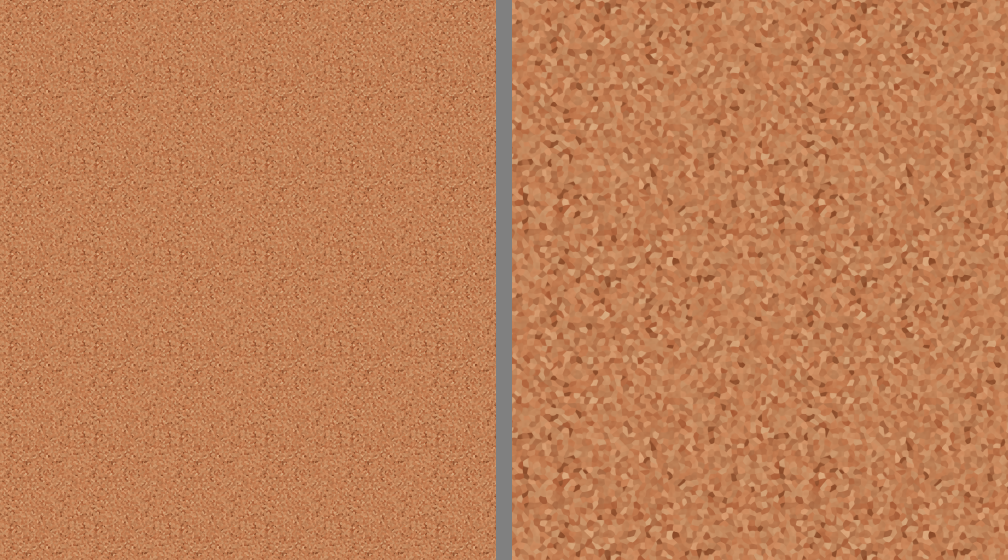
Left: the whole. Right: its middle third, enlarged.
Reproduce this texture procedurally as a Shadertoy shader.

```glsl
// Fine cork board: tiny angular grains in warm tan, with pale flakes and dark pits.
// Each grain is a stretched, randomly turned cell whose tone contrasts with its
// neighbours. The sheet repeats in small tiles with a faint dark seam along each row.

const vec2 TILE = vec2(44.0, 47.0);   // grains per repeat

float hash(vec2 p) {
    return fract(sin(dot(p, vec2(127.1, 311.7))) * 43758.5453);
}

// Smooth noise that wraps every "period" lattice steps
float wrappedNoise(vec2 p, vec2 period) {
    vec2 i = floor(p), f = fract(p);
    f = f * f * (3.0 - 2.0 * f);
    float a = hash(mod(i, period));
    float b = hash(mod(i + vec2(1, 0), period));
    float c = hash(mod(i + vec2(0, 1), period));
    float d = hash(mod(i + vec2(1, 1), period));
    return mix(mix(a, b, f.x), mix(c, d, f.x), f.y);
}

// Bell-shaped random tone from -1 to 1
float rawTone(vec2 id) {
    id = mod(id, TILE);
    return hash(id + 3.1) + hash(id + 17.7) - 1.0;
}

// Tone set against the surrounding grains, so the sheet stays even from afar
float grainTone(vec2 id) {
    float around = rawTone(id + vec2(1, 0)) + rawTone(id - vec2(1, 0))
                 + rawTone(id + vec2(0, 1)) + rawTone(id - vec2(0, 1));
    return rawTone(id) - 0.15 * around;
}

vec3 grainColor(vec2 id, float pit) {
    float inSeam = 1.0 - step(0.5, abs(id.y - 11.0));
    float tone = grainTone(id) - 0.25 * inSeam * step(0.5, hash(id + 5.3));

    vec3 shade = tone < 0.0 ? vec3(0.118, 0.142, 0.118) : vec3(0.092, 0.142, 0.140);
    vec3 col = vec3(0.762, 0.504, 0.335) + shade * tone;
    col += vec3(-0.014, 0.015, 0.018) * (2.0 * hash(id + 29.4) - 1.0);
    return mix(col, vec3(0.52, 0.27, 0.14), 0.8 * pit);
}

vec3 cork(vec2 p) {
    vec2 cell = floor(p);
    vec3 sum = vec3(0.0);
    float total = 0.0;
    for (int y = -1; y <= 1; y++) {
        for (int x = -1; x <= 1; x++) {
            vec2 c = cell + vec2(x, y);
            vec2 id = mod(c, TILE);
            vec2 center = c + 0.15 + 0.7 * vec2(hash(id + 7.2), hash(id + 13.6));

            // Turn and stretch the grain
            float angle = 3.14159 * hash(id + 23.8);
            float s = sin(angle), k = cos(angle);
            vec2 q = mat2(k, -s, s, k) * (p - center);
            q *= vec2(0.75, 1.3);

            // Pits are rare and smaller than ordinary grains
            float pit = step(0.96, hash(id + 41.9));
            float size = 0.16 * hash(id + 31.5) - 0.12 * pit;
            float weight = exp(-18.0 * (dot(q, q) - size));
            sum += weight * grainColor(id, pit);
            total += weight;
        }
    }
    return sum / total;
}

void mainImage(out vec4 fragColor, in vec2 fragCoord) {
    // Average four samples per pixel to keep the tiny grains smooth
    vec3 col = vec3(0.0);
    for (int i = 0; i < 4; i++) {
        vec2 offset = 0.5 * vec2(i % 2, i / 2) - 0.25;
        vec2 p = (fragCoord + offset) / iResolution.y * 288.5;
        float crumb = wrappedNoise(p * 2.0, TILE * 2.0) - 0.5;
        col += 0.25 * (cork(p) + vec3(0.030, 0.038, 0.034) * crumb);
    }
    fragColor = vec4(clamp(col, 0.0, 1.0), 1.0);
}
```
